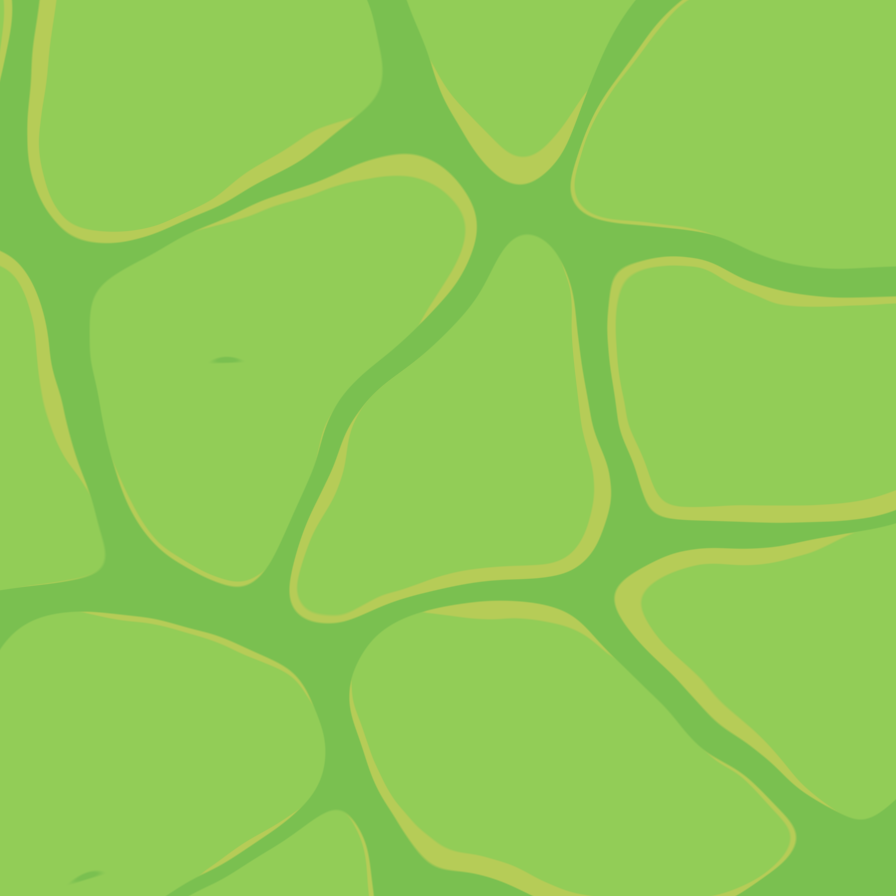
A WebGL 1 fragment shader for this texture:

```glsl
precision highp float;

uniform vec2 u_resolution;

const vec3 STONE_COLOR = vec3(0.572, 0.802, 0.342);
const vec3 GAP_COLOR = vec3(0.478, 0.752, 0.314);
const vec3 RIM_COLOR = vec3(0.712, 0.800, 0.340);

// Lengths are fractions of the canvas
const float CELL_SIZE = 0.385;
const float JITTER = 0.74;
const float CORNER_ROUNDING = 0.026;
const float GAP_MIN = 0.005;
const float GAP_MAX = 0.022;
const float RIM_MIN = -0.009;
const float RIM_MAX = 0.024;
const float BEND = 0.085;
const float WOBBLE = 0.012;
const float SOFTNESS = 0.0013;
const vec2 FLECK_SIZE = vec2(0.016, 0.003);
const float FLECK_CHANCE = 0.3;
const vec2 SEED = vec2(17.0, 43.0);

vec2 hash22(vec2 p) {
  vec3 q = fract(p.xyx * vec3(0.1031, 0.1030, 0.0973));
  q += dot(q, q.yzx + 33.33);
  return fract((q.xx + q.yz) * q.zy);
}

// Two independent channels of smooth value noise
vec2 noise2(vec2 p) {
  vec2 i = floor(p);
  vec2 f = fract(p);
  f = f * f * f * (f * (f * 6.0 - 15.0) + 10.0);
  vec2 low = mix(hash22(i), hash22(i + vec2(1.0, 0.0)), f.x);
  vec2 high = mix(hash22(i + vec2(0.0, 1.0)), hash22(i + 1.0), f.x);
  return mix(low, high, f.y);
}

vec2 stoneSite(vec2 cell) {
  return cell + 0.5 + JITTER * (hash22(cell + SEED) - 0.5);
}

// Rounded distance to the cell border; also returns the owning cell
float borderDistance(vec2 p, out vec2 owner) {
  vec2 base = floor(p);
  float nearest = 100.0;
  owner = base;
  for (int y = -1; y <= 1; y++) {
    for (int x = -1; x <= 1; x++) {
      vec2 cell = base + vec2(float(x), float(y));
      vec2 offset = stoneSite(cell) - p;
      float d = dot(offset, offset);
      if (d < nearest) {
        nearest = d;
        owner = cell;
      }
    }
  }

  // Smooth minimum over the bisectors rounds the corners
  float rounding = CORNER_ROUNDING / CELL_SIZE;
  vec2 own = stoneSite(owner) - p;
  float sum = 0.0;
  for (int y = -2; y <= 2; y++) {
    for (int x = -2; x <= 2; x++) {
      if (x != 0 || y != 0) {
        vec2 other = stoneSite(owner + vec2(float(x), float(y))) - p;
        float d = dot(0.5 * (own + other), normalize(other - own));
        sum += exp(-d / rounding);
      }
    }
  }
  return -rounding * log(sum) * CELL_SIZE;
}

float fleckMask(vec2 p, vec2 cell, float soft) {
  vec2 pick = hash22(cell + SEED + 71.0);
  vec2 offset = p - stoneSite(cell) * CELL_SIZE - 0.1 * (pick - 0.5);
  offset.y += 6.0 * offset.x * offset.x;
  float d = (length(offset / FLECK_SIZE) - 1.0) * FLECK_SIZE.y;
  return step(pick.x, FLECK_CHANCE) * (1.0 - smoothstep(-soft, soft, d));
}

void main() {
  float side = min(u_resolution.x, u_resolution.y);
  vec2 uv = gl_FragCoord.xy / side;
  float soft = max(SOFTNESS, 0.7 / side);

  // Bend the plane so outlines become organic
  vec2 warped = uv + BEND * (noise2(uv * 4.2 + 11.0) - 0.5);
  warped += WOBBLE * (noise2(uv * 13.0 + 57.0) - 0.5);

  vec2 owner;
  float border = borderDistance(warped / CELL_SIZE, owner);

  // Inset each stone to open gaps of uneven width
  float gap = mix(GAP_MIN, GAP_MAX, noise2(uv * 5.0 + 29.0).x);
  float inside = border - gap;

  // Rim swells, tapers and vanishes along the outline
  vec2 rimNoise = noise2(uv * 6.5 + owner * 7.3 + 83.0);
  float rimWidth = mix(RIM_MIN, RIM_MAX, rimNoise.x);
  rimWidth += 0.003 * (noise2(uv * 24.0 + 5.0).y - 0.5);

  float stone = smoothstep(-soft, soft, inside);
  float rim = 1.0 - smoothstep(-soft, soft, inside - rimWidth);
  rim *= smoothstep(0.0, 2.0 * soft, rimWidth);

  vec3 surface = mix(STONE_COLOR, GAP_COLOR, fleckMask(warped, owner, soft));
  surface = mix(surface, RIM_COLOR, rim);
  gl_FragColor = vec4(mix(GAP_COLOR, surface, stone), 1.0);
}
```
